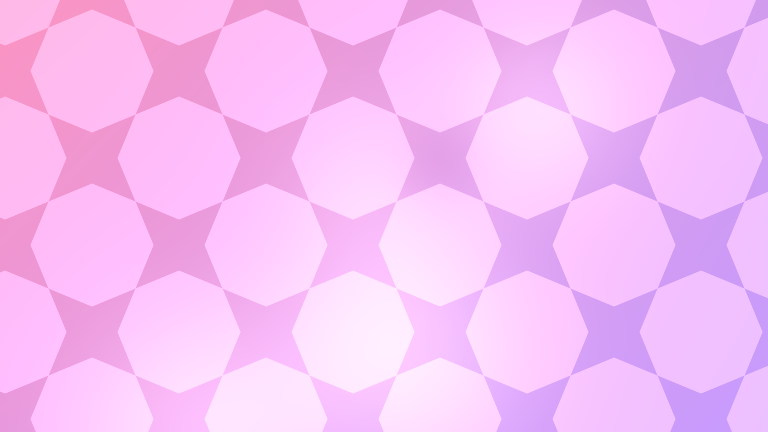
Give the GLSL for this pattern, as a Shadertoy shader.

```glsl
// Touching octagons on a diagonal lattice over a soft pink-to-violet gradient.
// The gradient blends four corner colours and round glows; a rotated, folded
// lattice gives the octagon distance, which lightens the gradient.

#define HALF_PITCH 0.2014            // half the column spacing, in canvas heights
#define ANCHOR vec2(0.2130, 0.8356)  // centre of one octagon
#define LIFT 0.145                   // brightening inside the octagons
#define TOP_LEFT vec3(0.99, 0.58, 0.76)
#define TOP_RIGHT vec3(0.82, 0.61, 0.93)
#define BOTTOM_LEFT vec3(0.90, 0.59, 0.86)
#define BOTTOM_RIGHT vec3(0.78, 0.61, 1.00)
#define GLOW_TINT vec3(0.14, 0.18, 0.12)

float glow(vec2 p, vec2 centre, float radius) {
    vec2 d = (p - centre) / radius;
    return exp(-dot(d, d));
}

vec3 backdrop(vec2 p, vec2 uv) {
    vec3 base = mix(mix(BOTTOM_LEFT, BOTTOM_RIGHT, uv.x),
                    mix(TOP_LEFT, TOP_RIGHT, uv.x), uv.y);
    // Broad lights along the bottom, smaller ones above, and one dim patch
    float light = glow(p, vec2(0.92, 0.19), 0.30)
                + 0.8 * glow(p, vec2(0.46, 0.0), 0.28)
                + 0.7 * glow(p, vec2(1.25, 0.75), 0.21)
                + 0.4 * glow(p, vec2(0.86, 0.56), 0.23)
                - 0.3 * glow(p, vec2(1.02, 0.62), 0.10);
    return base + GLOW_TINT * min(light, 1.1);
}

// Signed distance to the nearest octagon, in canvas heights
float octagonLattice(vec2 p) {
    vec2 q = (p - ANCHOR) / HALF_PITCH;
    vec2 diagonal = 0.5 * vec2(q.x + q.y, q.x - q.y);
    vec2 cell = abs(fract(diagonal + 0.5) - 0.5);
    // Fold to one eighth; corners touch the middles of the cell sides
    vec2 wedge = vec2(max(cell.x, cell.y), min(cell.x, cell.y));
    vec2 normal = vec2(cos(radians(22.5)), sin(radians(22.5)));
    return (dot(wedge, normal) - 0.5 * normal.x) * HALF_PITCH * sqrt(2.0);
}

void mainImage(out vec4 fragColor, in vec2 fragCoord) {
    vec2 uv = fragCoord / iResolution.xy;
    vec2 p = fragCoord / iResolution.y;
    float halfPixel = 0.5 / iResolution.y;
    float inside = 1.0 - smoothstep(-halfPixel, halfPixel, octagonLattice(p));
    vec3 colour = backdrop(p, uv) + LIFT * inside;
    fragColor = vec4(clamp(colour, 0.0, 1.0), 1.0);
}
```
